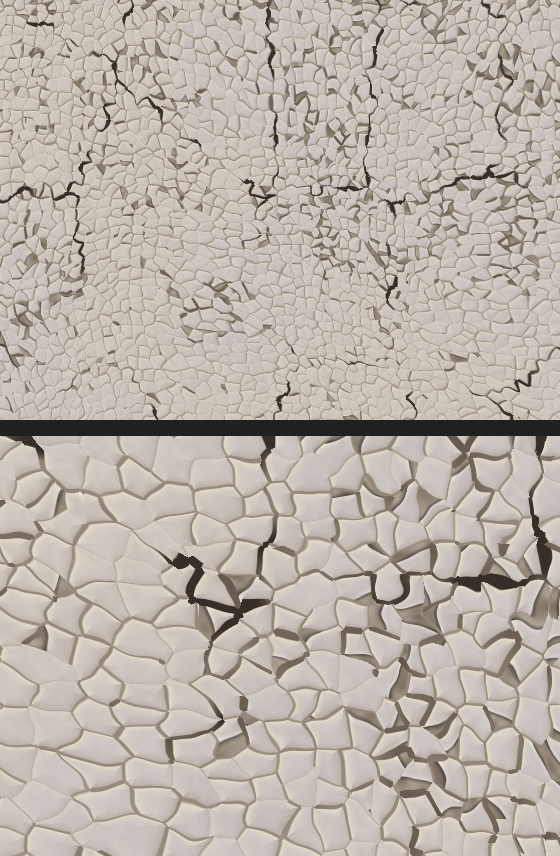
Top: the whole. Bottom: its middle third, enlarged.
Write a Shadertoy shader that draws this texture.

```glsl
// Old off-white paint, crazed into small curling plates with dark splits and chips.

vec2 hash2(vec2 p) {
    vec3 h = fract(p.xyx * vec3(0.1031, 0.1030, 0.0973));
    h += dot(h, h.yzx + 33.33);
    return fract((h.xx + h.yz) * h.zy);
}

float noise(vec2 p) {
    vec2 i = floor(p), f = fract(p);
    f = f * f * (3.0 - 2.0 * f);
    return mix(mix(hash2(i).x, hash2(i + vec2(1, 0)).x, f.x),
               mix(hash2(i + vec2(0, 1)).x, hash2(i + vec2(1, 1)).x, f.x), f.y);
}

vec2 site(vec2 cell) {
    return cell + 0.5 + 0.76 * (hash2(cell + 71.0) - 0.5);
}

// Cell whose site lies nearest to p
vec2 nearestCell(vec2 p) {
    vec2 base = floor(p), best = base;
    float nearest = 9.0;
    for (int k = 0; k < 9; k++) {
        vec2 cell = base + vec2(k % 3, k / 3) - 1.0;
        vec2 r = site(cell) - p;
        if (dot(r, r) < nearest) { nearest = dot(r, r); best = cell; }
    }
    return best;
}

// Distance to the closest border of the home cell, and the cell across it
float borderDistance(vec2 p, vec2 home, out vec2 other) {
    vec2 a = site(home);
    float nearest = 9.0;
    other = home;
    for (int k = 0; k < 25; k++) {
        vec2 cell = home + vec2(k % 5, k / 5) - 2.0;
        if (cell == home) continue;
        vec2 b = site(cell);
        float d = dot(0.5 * (a + b) - p, normalize(b - a));
        if (d < nearest) { nearest = d; other = cell; }
    }
    return nearest;
}

// 1 where two fine plates belong to different large plates
float splits(vec2 a, vec2 b, vec2 scale) {
    return nearestCell(a * scale) == nearestCell(b * scale) ? 0.0 : 1.0;
}

void mainImage(out vec4 fragColor, in vec2 fragCoord) {
    vec2 p = fragCoord / iResolution.y;
    float px = 0.8 * 37.0 / iResolution.y;

    // Stretch the plates unevenly and make their borders wander
    vec2 q = p * 37.0 + 4.0 * vec2(noise(p * 3.0), noise(p * 3.0 + 40.0));
    q += 0.35 * vec2(noise(q * 1.5), noise(q * 1.5 + 17.0)) + 20.0;

    vec2 home = nearestCell(q), other;
    float d = borderDistance(q, home, other);
    vec2 a = site(home), b = site(other);
    vec2 outward = normalize(b - a);
    vec2 plateRnd = hash2(home + 9.0), edgeRnd = hash2(home + other + 5.0);

    // Where the paint is worn: scattered patches, mostly the middle and the top
    float wear = 0.4 * noise(p * 4.0 + 23.0) + 0.6 * noise(p * 13.0);
    wear = smoothstep(0.45, 0.9, wear + 0.2 * smoothstep(0.08, 0.45, p.y) - 0.04);

    // Four ranks of crack: hairline, seam, short gash, open split
    float seam = splits(a, b, vec2(0.24));
    float split = splits(a, b, vec2(0.09, 0.07));
    split *= smoothstep(0.42, 0.56, noise(q * 0.1 + 8.0) + 0.12 * p.y);
    float gash = step(edgeRnd.y, 0.02 + 0.28 * wear);
    float strength = mix(0.12, 1.0, smoothstep(0.1, 0.7, edgeRnd.x));
    strength *= mix(0.6, 1.0, smoothstep(0.0, 0.45, p.y));
    strength = max(max(strength, 0.85 * seam), max(split, gash));
    float gap = noise(q * 0.8 + 30.0);
    float width = 0.015 + 0.03 * edgeRnd.x + 0.015 * seam;
    width += gash * 0.09 * gap + split * (0.01 + 0.17 * gap * gap);

    // Paint body with slow stains, plate tint and fine grain
    vec3 paint = mix(vec3(0.79, 0.762, 0.752), vec3(0.80, 0.767, 0.74),
                     smoothstep(0.4, 0.8, noise(p * 3.5 + 60.0)));
    paint += 0.025 * (plateRnd.x - 0.5) + 0.025 * (noise(p * 190.0) - 0.5);

    // Curled rims: cream towards the light, shaded away from it
    float facing = dot(outward, normalize(vec2(-0.6, 0.8)));
    float rim = exp(-8.0 * max(d - width, 0.0)) * mix(0.3, 1.0, strength);
    paint = mix(paint, vec3(0.90, 0.87, 0.795), rim * smoothstep(-0.5, 0.5, facing));
    paint = mix(paint, vec3(0.66, 0.61, 0.56), 0.65 * rim * (1.0 - smoothstep(-0.9, 0.0, facing)));

    // Chips: a straight break bares the dirty ground in a corner of a plate
    vec2 breakDir = normalize(hash2(home + 33.0) - 0.499);
    float cut = dot(q - a, breakDir) - 0.35 * plateRnd.y - 0.02;
    float chipped = step(plateRnd.x, 0.02 + 0.5 * wear);
    vec3 ground = mix(vec3(0.47, 0.42, 0.37), vec3(0.70, 0.66, 0.60), noise(q * 2.5 + 11.0));
    ground *= mix(0.65, 1.0, smoothstep(0.0, 0.16, cut));
    paint += chipped * 0.06 * smoothstep(-0.2, 0.0, cut);
    paint = mix(paint, ground, chipped * smoothstep(-px, px, cut));

    // Crack floors, darkest in the open splits
    float crack = 1.0 - smoothstep(width - px, width + px, d);
    vec3 depth = mix(vec3(0.58, 0.53, 0.485), vec3(0.38, 0.33, 0.29), gash * gap);
    depth = mix(depth, vec3(0.22, 0.18, 0.16), split * smoothstep(0.15, 0.6, gap));
    fragColor = vec4(mix(paint, depth, crack * strength), 1.0);
}
```
